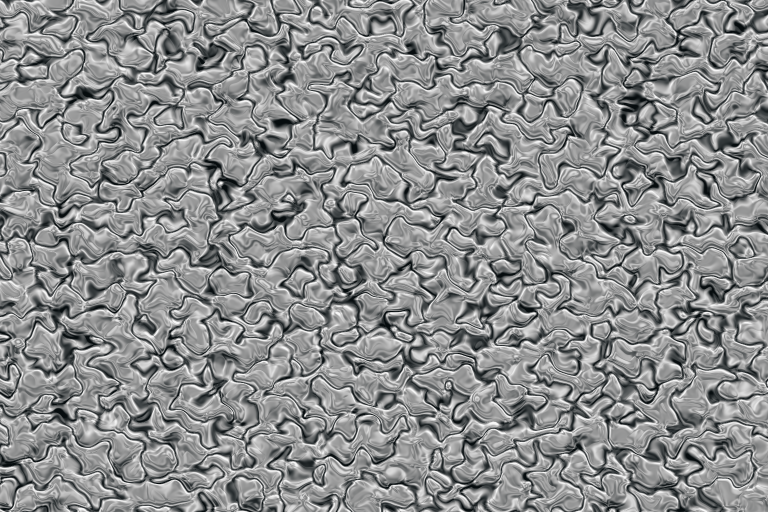
A Shadertoy shader for this texture:

```glsl
// Crumpled chrome pebbles: warped gradient noise is folded into rounded lumps,
// then its normals are shaded with light from above, banded reflections,
// dark creases and thin bright rims.

#define LUMP_FREQ 16.0
#define WRINKLE_FREQ 42.0
#define WARP_FREQ 25.0
#define WARP_AMOUNT 0.017
#define RELIEF 0.025
#define BASE_TONE 0.60
#define TOP_LIGHT 0.13
#define REFLECTION 0.20
#define RIM_LIGHT 0.23
#define CREASE_DARK 0.42
#define POCKET_DARK 0.25
#define SAMPLES 2

const float TAU = 6.2832;

vec2 gradientAt(vec2 cell) {
    float angle = TAU * fract(sin(dot(cell, vec2(127.1, 311.7))) * 43758.5);
    return vec2(cos(angle), sin(angle));
}

float gradientNoise(vec2 p) {
    vec2 i = floor(p);
    vec2 f = p - i;
    vec2 u = f * f * f * (f * (f * 6.0 - 15.0) + 10.0);
    vec2 e = vec2(1.0, 0.0);
    float low = mix(dot(gradientAt(i), f),
                    dot(gradientAt(i + e.xy), f - e.xy), u.x);
    float high = mix(dot(gradientAt(i + e.yx), f - e.yx),
                     dot(gradientAt(i + e.xx), f - e.xx), u.x);
    return 1.5 * mix(low, high, u.y);
}

// Absolute value with a slightly rounded bottom
float softFold(float x) {
    return sqrt(x * x + 0.002);
}

vec2 warped(vec2 p) {
    vec2 w = p * WARP_FREQ;
    vec2 bend = vec2(gradientNoise(w + 7.3), gradientNoise(w + vec2(31.7, 83.1)));
    return (p + WARP_AMOUNT * bend) * vec2(0.9, 1.12);
}

// x: full height, y: distance-like value above the creases between lumps
vec2 surface(vec2 p) {
    vec2 q = warped(p);
    float lumps = gradientNoise(q * LUMP_FREQ)
                + 0.5 * gradientNoise(q * LUMP_FREQ * 2.13 + 17.4);
    float fold = softFold(lumps);
    float wrinkle = softFold(gradientNoise(q * WRINKLE_FREQ + 53.6));
    return vec2(fold + 0.25 * wrinkle, fold);
}

float metalTone(vec2 p) {
    // Surface normal by finite differences
    float stepSize = 0.0012;
    vec2 here = surface(p);
    vec2 slope = vec2(surface(p + vec2(stepSize, 0.0)).x,
                      surface(p + vec2(0.0, stepSize)).x) - here.x;
    slope *= RELIEF / stepSize;
    vec2 normal = -slope / sqrt(1.0 + dot(slope, slope));

    // Reflection bands, strongest on steep faces
    float band = sin(7.0 * normal.y + 4.0 * normal.x + 10.0 * here.y);
    float reflection = length(normal) * band;

    // Creases, rims beside them, and broader shaded pockets
    float crease = 1.0 - smoothstep(0.03, 0.15, here.y);
    float rimOffset = (here.y - 0.2) / 0.045;
    float rim = exp(-rimOffset * rimOffset);
    float pocket = smoothstep(0.2, 0.55, gradientNoise(p * vec2(19.0, 24.0) + 91.2));
    pocket *= smoothstep(0.35, -0.35, normal.y);

    return BASE_TONE + TOP_LIGHT * normal.y + REFLECTION * reflection
         + RIM_LIGHT * rim - CREASE_DARK * crease - POCKET_DARK * pocket;
}

// Neutral greys, leaning to teal in the shadows
vec3 metalColor(float tone) {
    float shade = clamp(tone, 0.04, 0.97);
    vec3 shadowTint = vec3(-0.015, 0.008, 0.016);
    return vec3(shade) + shadowTint * (1.0 - smoothstep(0.1, 0.7, shade));
}

void mainImage(out vec4 fragColor, in vec2 fragCoord) {
    vec3 color = vec3(0.0);
    for (int y = 0; y < SAMPLES; y++) {
        for (int x = 0; x < SAMPLES; x++) {
            vec2 offset = (vec2(x, y) + 0.5) / float(SAMPLES) - 0.5;
            color += metalColor(metalTone((fragCoord + offset) / iResolution.y));
        }
    }
    fragColor = vec4(color / float(SAMPLES * SAMPLES), 1.0);
}
```
